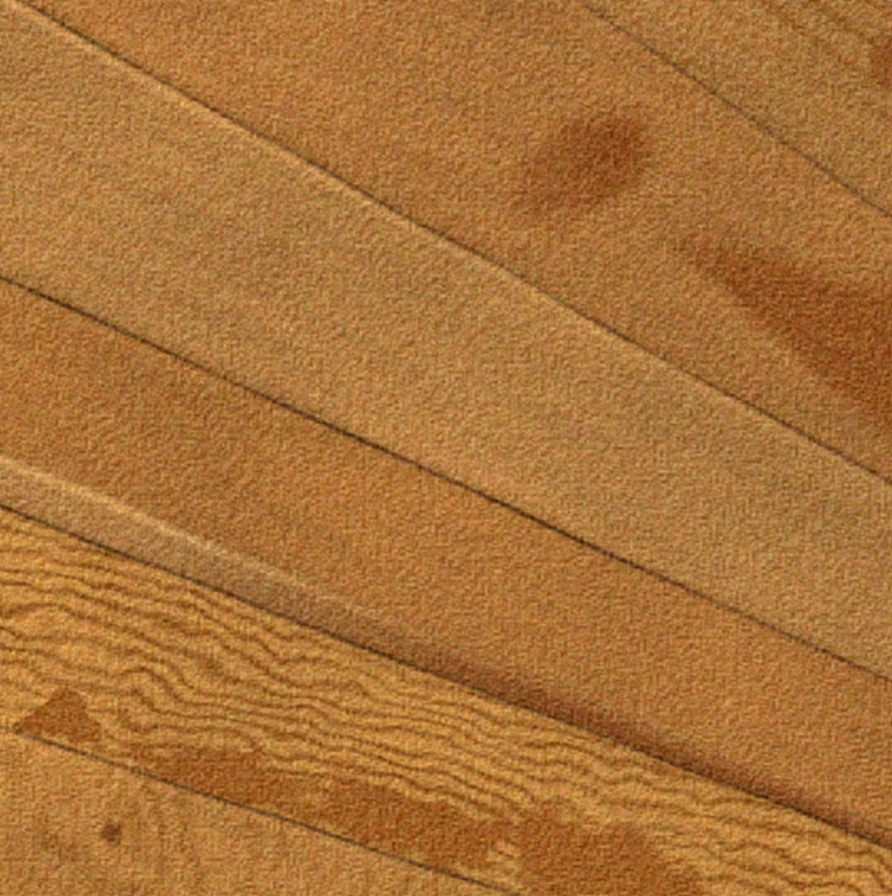
A WebGL 2 fragment shader for this texture:

```glsl
#version 300 es
precision highp float;
// Slanted pine boards with dark joints, wavy grain, knots and a speckled surface.
uniform vec2 u_resolution;
out vec4 outColor;

float hash(vec2 p) {
  return fract(sin(dot(p, vec2(127.1, 311.7))) * 43758.5453);
}

float noise(vec2 p) {
  vec2 i = floor(p), f = fract(p);
  f = f * f * (3.0 - 2.0 * f);
  return mix(mix(hash(i), hash(i + vec2(1, 0)), f.x),
             mix(hash(i + vec2(0, 1)), hash(i + vec2(1, 1)), f.x), f.y);
}

float fbm(vec2 p) {
  float sum = 0.0, amp = 0.5;
  for (int i = 0; i < 4; i++) {
    sum += amp * noise(p);
    p = p * 2.03 + 7.1;
    amp *= 0.5;
  }
  return sum;
}

// Rotated elliptical spot with a soft rim
float spot(vec2 p, vec2 center, vec2 radii, float angle, float soft) {
  float c = cos(angle), s = sin(angle);
  vec2 d = mat2(c, -s, s, c) * (p - center) / radii;
  return 1.0 - smoothstep(1.0 - soft, 1.0 + soft, length(d));
}

void main() {
  vec2 p = gl_FragCoord.xy / u_resolution;
  p.y = 1.0 - p.y; // measured downward from the top edge
  vec2 wobble = vec2(fbm(p * 14.0), fbm(p * 14.0 + 31.0)) - 0.47;

  // Joints: height at the left edge, slope, groove depth, sheen below
  vec4 joints[6] = vec4[6](
    vec4(-0.449, 0.69, 0.45, 0.04), vec4(-0.012, 0.553, 0.62, 0.13),
    vec4(0.309, 0.453, 0.75, 0.04), vec4(0.503, 0.42, 0.10, 0.13),
    vec4(0.566, 0.38, 0.70, 0.03), vec4(0.812, 0.325, 0.65, 0.05));
  vec3 boards[7] = vec3[7](
    vec3(0.68, 0.47, 0.24), vec3(0.69, 0.46, 0.23), vec3(0.70, 0.49, 0.26),
    vec3(0.67, 0.44, 0.21), vec3(0.68, 0.48, 0.26), vec3(0.73, 0.51, 0.25),
    vec3(0.72, 0.49, 0.24));
  vec3 darkWood = vec3(0.54, 0.29, 0.11);
  vec3 ring = vec3(0.57, 0.34, 0.12);

  // Boards, stacked downward; groove and sheen are gathered along the way
  vec3 wood = boards[0];
  float groove = 0.0, sheen = 0.0;
  float below[6];
  for (int i = 0; i < 6; i++) {
    vec4 j = joints[i];
    float d = (p.y - j.x - j.y * p.x) / sqrt(1.0 + j.y * j.y);
    d += 0.004 * (noise(vec2(p.x * 9.0, float(i) * 5.0)) - 0.5);
    below[i] = d;
    wood = mix(wood, boards[i + 1], smoothstep(-0.003, 0.003, d));
    float fade = 0.55 + 0.6 * noise(vec2(p.x * 16.0, float(i) * 3.0));
    groove = max(groove, j.z * fade * exp(-pow(d / 0.0034, 2.0)));
    groove = max(groove, 0.22 * j.z * exp(-pow(d / 0.010, 2.0)));
    sheen += j.w * exp(-pow((d - 0.008) / 0.006, 2.0)) * (1.1 - 0.6 * p.x);
  }

  // Faint long grain and broad unevenness on the flat boards
  vec2 along = vec2(p.x + 0.5 * p.y, p.y - 0.5 * p.x);
  wood *= 1.0 + 0.14 * (fbm(along * vec2(5.0, 38.0)) - 0.47);
  wood *= 1.0 + 0.20 * (fbm(p * 4.0 + 3.0) - 0.47);
  wood *= 1.03 - 0.08 * p.x;

  // Curved grain lines in the top corner
  float corner = 1.0 - smoothstep(-0.12, -0.04, below[0]);
  float arcs = sin(below[0] * 170.0 + 7.0 * fbm(p * 6.0));
  wood = mix(wood, ring, 0.55 * corner * smoothstep(0.4, 1.0, arcs));
  wood = mix(wood, darkWood, 0.7 * spot(p + 0.03 * wobble, vec2(1.0, 0.06), vec2(0.022, 0.03), 0.4, 0.4));

  // Knot and the dark streak widening to the right
  float knot = spot(p + 0.04 * wobble, vec2(0.655, 0.187), vec2(0.085, 0.046), -0.6, 0.35);
  float core = spot(p, vec2(0.69, 0.165), vec2(0.045, 0.035), -0.8, 0.8);
  wood = mix(wood, darkWood, 0.6 * knot + 0.3 * knot * core);
  float run = p.x - 0.69;
  float streak = smoothstep(-0.02, 0.025, p.y - 0.235 - 0.28 * run + 0.03 * wobble.x)
               * smoothstep(-0.015, 0.02, 0.235 + 0.82 * run - p.y + 0.03 * wobble.y);
  wood = mix(wood, vec3(0.56, 0.31, 0.12), 0.88 * streak * smoothstep(0.0, 0.14, run));

  // Narrow moulding falls into shade toward the right
  float moulding = smoothstep(-0.002, 0.006, below[3]) * smoothstep(0.002, -0.002, below[4]);
  wood = mix(wood, vec3(0.52, 0.29, 0.12), moulding * 0.9 * smoothstep(0.15, 0.65, p.x));

  // Wavy growth lines on the lower board
  float wavy = smoothstep(0.0, 0.006, below[4]) * smoothstep(0.0, -0.006, below[5]);
  float rise = (below[4] + 0.10 * p.x) * 52.0 + 3.4 * fbm(p * vec2(6.0, 9.0)) + 0.7 * noise(p * 38.0);
  float lines = 0.5 + 0.5 * sin(6.2832 * rise);
  wood *= 1.0 + 0.05 * wavy;
  wood = mix(wood, ring, wavy * lines * lines * (0.4 + 0.7 * noise(p * 18.0)));

  // Ragged dark patches above the last joint
  float patches = 0.0;
  for (int i = 0; i < 4; i++) {
    float n = float(i), x = 0.05 + 0.205 * n;
    vec2 center = vec2(x, 0.795 + 0.325 * x - 0.012 * n);
    vec2 radii = vec2(0.075 + 0.013 * n, 0.019 + 0.009 * n);
    patches = max(patches, spot(p + 0.11 * wobble, center, radii, 0.28, 0.18));
  }
  wood = mix(wood, vec3(0.61, 0.35, 0.13), 0.9 * patches * wavy);

  // Loose swirls around a small knot on the bottom board
  float bottom = smoothstep(0.0, 0.006, below[5]);
  float radius = length((p - vec2(0.125, 0.93)) * vec2(1.0, 0.7) + 0.10 * wobble);
  float swirl = 0.5 + 0.5 * sin(radius * 140.0 + 12.0 * fbm(p * 9.0));
  wood = mix(wood, ring, 0.5 * bottom * swirl * swirl * noise(p * 16.0 + 5.0) * 1.4);
  wood = mix(wood, darkWood * 0.85, 0.85 * bottom * spot(p, vec2(0.125, 0.93), vec2(0.011), 0.0, 0.5));

  // Warm brown joints and their lit edges
  wood = mix(wood, vec3(0.30, 0.16, 0.05), groove) + sheen * vec3(1.0, 0.9, 0.65);

  // Speckle lit from one side, with a slight colour drift
  vec2 fine = p * 270.0;
  float grit = noise(fine) - noise(fine + vec2(0.7, 0.8));
  grit += 0.7 * (noise(along * vec2(190.0, 300.0) + 9.0) + noise(p * 420.0 + 5.0) - 1.0);
  vec3 tint = vec3(noise(p * 130.0), noise(p * 130.0 + 40.0), noise(p * 130.0 + 80.0)) - 0.5;
  outColor = vec4(clamp(wood + 0.125 * grit + 0.045 * tint, 0.0, 1.0), 1.0);
}
```
